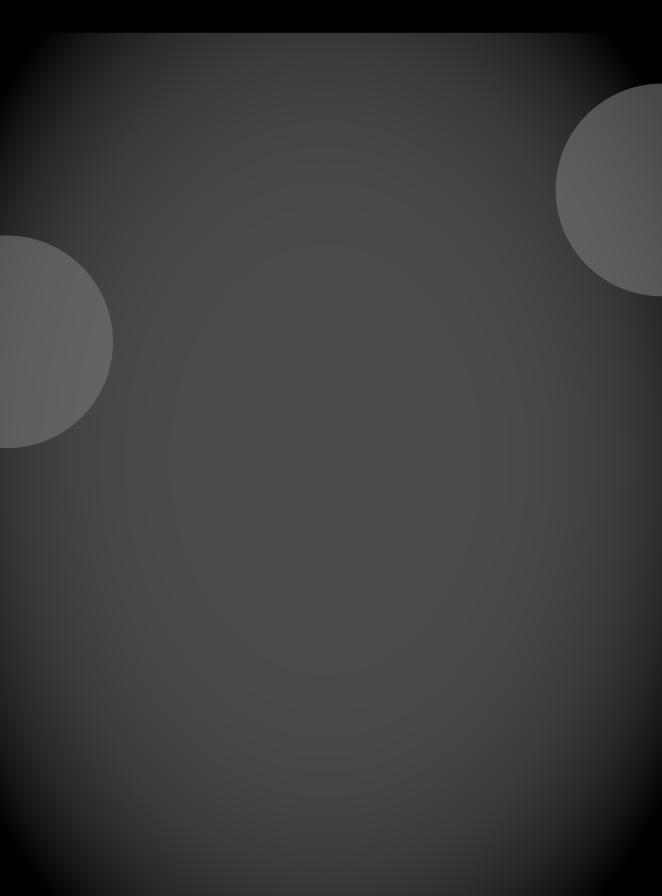
A Shadertoy shader for this background:

```glsl
#define CENTER_GRAY 0.292
#define VIGNETTE_CENTER vec2(0.492, 0.487)
#define VIGNETTE_HALF vec2(0.487, 0.497)
#define VIGNETTE_REACH 1.30
#define VIGNETTE_POWER 4.4
#define BAR_BOTTOM 0.9635
#define DISC_RADIUS 0.1187
#define DISC_GRAY 0.457
#define DISC_OPACITY 0.62
#define LEFT_DISC vec2(0.010, 0.6185)
#define RIGHT_DISC vec2(1.0, 0.788)

// Gray that falls off to black along an ellipse
float vignette(vec2 uv) {
    float d = length((uv - VIGNETTE_CENTER) / VIGNETTE_HALF);
    return CENTER_GRAY * max(0.0, 1.0 - pow(d / VIGNETTE_REACH, VIGNETTE_POWER));
}

// Antialiased coverage of a disc, with lengths in canvas heights
float disc(vec2 uv, vec2 center, float aspect, float pixel) {
    float d = length((uv - center) * vec2(aspect, 1.0)) - DISC_RADIUS;
    return 1.0 - smoothstep(-0.75 * pixel, 0.75 * pixel, d);
}

void mainImage(out vec4 fragColor, in vec2 fragCoord) {
    vec2 uv = fragCoord / iResolution.xy;
    float aspect = iResolution.x / iResolution.y;
    float pixel = 1.0 / iResolution.y;

    float gray = vignette(uv);

    // Translucent discs cut by the side edges
    float discs = max(disc(uv, LEFT_DISC, aspect, pixel),
                      disc(uv, RIGHT_DISC, aspect, pixel));
    gray = mix(gray, DISC_GRAY, DISC_OPACITY * discs);

    // Black bar along the top
    gray *= 1.0 - smoothstep(-0.5 * pixel, 0.5 * pixel, uv.y - BAR_BOTTOM);

    fragColor = vec4(vec3(gray), 1.0);
}
```
